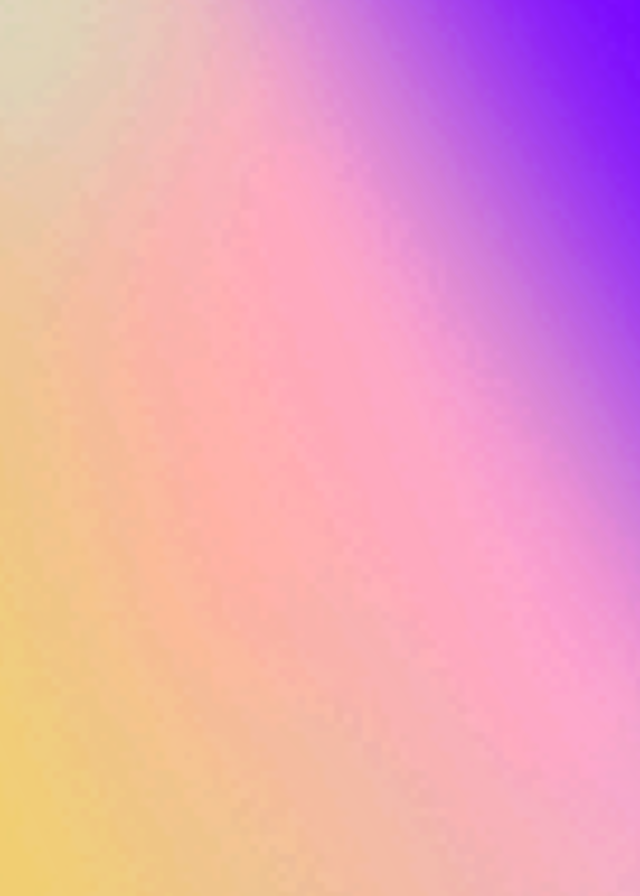
This background is drawn by a Shadertoy shader. Its source:

```glsl
// A soft mesh-like gradient: gold fading to dusty pink, warmed by a bent coral glow,
// with a pale upper-left corner and a violet sweep across the upper right.
// Hue is gently stepped into bands whose edges are roughened by grid noise.

float hash(vec2 cell) {
    vec3 h = fract(vec3(cell.xyx) * 0.1031);
    h += dot(h, h.yzx + 33.33);
    return fract((h.x + h.y) * h.z);
}

// Value noise with narrow blends, so that cells stay slightly blocky
float blockNoise(vec2 p) {
    vec2 cell = floor(p), blend = smoothstep(0.2, 0.8, fract(p));
    float low = mix(hash(cell), hash(cell + vec2(1, 0)), blend.x);
    float high = mix(hash(cell + vec2(0, 1)), hash(cell + vec2(1, 1)), blend.x);
    return mix(low, high, blend.y);
}

// Rounds to steps joined by short smooth slopes
vec3 softSteps(vec3 value, float count) {
    vec3 scaled = value * count;
    return (floor(scaled) + smoothstep(0.25, 0.75, fract(scaled))) / count;
}

// Gaussian glow around the segment from a to b
float segmentGlow(vec2 p, vec2 a, vec2 b, float radius) {
    vec2 pa = p - a, ba = b - a;
    float along = clamp(dot(pa, ba) / dot(ba, ba), 0.0, 1.0);
    vec2 offset = (pa - ba * along) / radius;
    return exp(-dot(offset, offset));
}

void mainImage(out vec4 fragColor, in vec2 fragCoord) {
    // x runs right, y runs down from the top edge
    vec2 p = fragCoord / iResolution.xy;
    p.y = 1.0 - p.y;

    // Base ramp from the lower left
    vec3 gold = vec3(0.94, 0.81, 0.45);
    vec3 dustyPink = vec3(0.95, 0.68, 0.79);
    float ramp = clamp(p.x - 0.60 * p.y + 0.55, 0.0, 1.0);
    vec3 color = mix(gold, dustyPink, ramp);

    // Coral warmth: an upright lobe joined to a diagonal one
    float upright = segmentGlow(p, vec2(0.38, 0.28), vec2(0.38, 0.60), 0.20);
    float diagonal = segmentGlow(p, vec2(0.38, 0.30), vec2(0.85, 0.72), 0.22);
    float warmth = 1.0 - (1.0 - upright) * (1.0 - diagonal);
    color += vec3(0.05, -0.04, 0.015) * warmth;

    // Pale corner
    vec3 paleSage = vec3(0.87, 0.83, 0.73);
    vec2 corner = p / vec2(0.30, 0.24);
    color = mix(color, paleSage, exp(-dot(corner, corner)));

    // Violet sweep
    vec3 violet = vec3(0.48, 0.03, 1.0);
    float sweep = smoothstep(0.23, 1.04, p.x - 0.84 * p.y);
    color = mix(color, violet, sweep);

    // Banded hue over smooth brightness
    float luma = dot(color, vec3(0.299, 0.587, 0.114));
    float roughness = 0.012 * (blockNoise(p * vec2(68.0, 96.0)) - 0.5);
    color = luma + softSteps(color - luma + roughness, 36.0);

    fragColor = vec4(clamp(color, 0.0, 1.0), 1.0);
}
```
